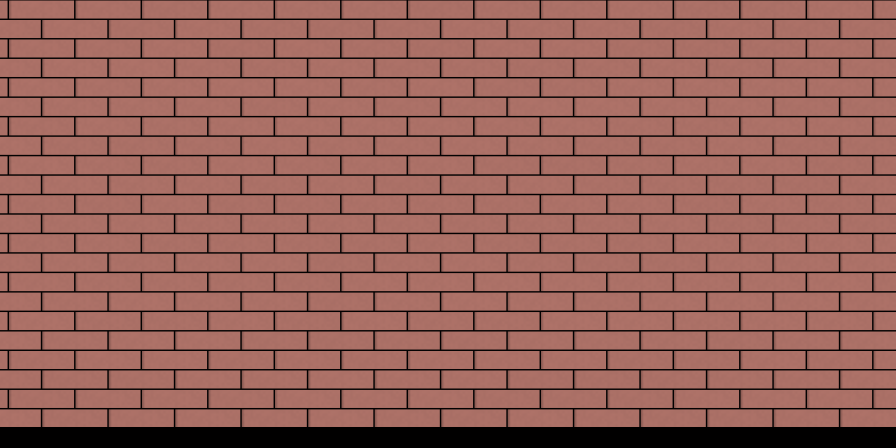
Give the GLSL for this pattern, as a WebGL 1 fragment shader.

```glsl
precision highp float;
// Running-bond brick wall with thin dark joints above a black base strip.

uniform vec2 u_resolution;

// Lengths are in units of the canvas height.
#define BRICK_SIZE vec2(0.14844, 0.04346)
#define WALL_ORIGIN vec2(0.0185, 0.0443)
#define JOINT_WIDTH 0.0032
#define BASE_HEIGHT 0.0469
#define SHADE_WIDTH 0.0080
#define SHADE_DEPTH 0.20
#define GRAIN_SIZE 0.0060
#define GRAIN_AMOUNT 0.030
#define TINT_AMOUNT 0.012
#define BRICK_COLOR vec3(0.672, 0.440, 0.402)
#define JOINT_COLOR vec3(0.010, 0.004, 0.004)
#define BASE_COLOR vec3(0.003, 0.0, 0.0)

float hash(vec2 p) {
  return fract(sin(dot(p, vec2(127.1, 311.7))) * 43758.5453);
}

float valueNoise(vec2 p) {
  vec2 cell = floor(p);
  vec2 f = fract(p);
  f = f * f * (3.0 - 2.0 * f);
  float low = mix(hash(cell), hash(cell + vec2(1.0, 0.0)), f.x);
  float high = mix(hash(cell + vec2(0.0, 1.0)), hash(cell + vec2(1.0, 1.0)), f.x);
  return mix(low, high, f.y);
}

// Share of a pixel covered by a line whose centre lies at distance d.
float lineCoverage(float d, float width, float pixel) {
  float right = min(d + 0.5 * pixel, 0.5 * width);
  float left = max(d - 0.5 * pixel, -0.5 * width);
  return max(right - left, 0.0) / pixel;
}

void main() {
  float pixel = 1.0 / u_resolution.y;
  vec2 pos = gl_FragCoord.xy * pixel;

  // Brick cell: every other course is shifted by half a brick.
  vec2 grid = (pos - WALL_ORIGIN) / BRICK_SIZE;
  float course = floor(grid.y);
  grid.x -= 0.5 * (1.0 - mod(course, 2.0));
  vec2 brick = floor(grid);
  vec2 local = fract(grid) * BRICK_SIZE;
  vec2 jointDist = min(local, BRICK_SIZE - local);

  // Brick face: faint tint per brick, grain, and a soft shade at its left end.
  float grain = valueNoise(local / GRAIN_SIZE) - 0.5;
  float tint = hash(brick) - 0.5;
  float shade = 1.0 - smoothstep(0.0, SHADE_WIDTH, local.x - 0.5 * JOINT_WIDTH);
  vec3 color = BRICK_COLOR * (1.0 + GRAIN_AMOUNT * grain + TINT_AMOUNT * tint);
  color *= 1.0 - SHADE_DEPTH * shade;

  // Joints: upright and level lines combined.
  float upright = lineCoverage(jointDist.x, JOINT_WIDTH, pixel);
  float level = lineCoverage(jointDist.y, JOINT_WIDTH, pixel);
  float joint = 1.0 - (1.0 - upright) * (1.0 - level);
  color = mix(color, JOINT_COLOR, joint);

  // Base strip along the bottom.
  float base = clamp((BASE_HEIGHT - pos.y) / pixel + 0.5, 0.0, 1.0);
  color = mix(color, BASE_COLOR, base);

  gl_FragColor = vec4(color, 1.0);
}
```
